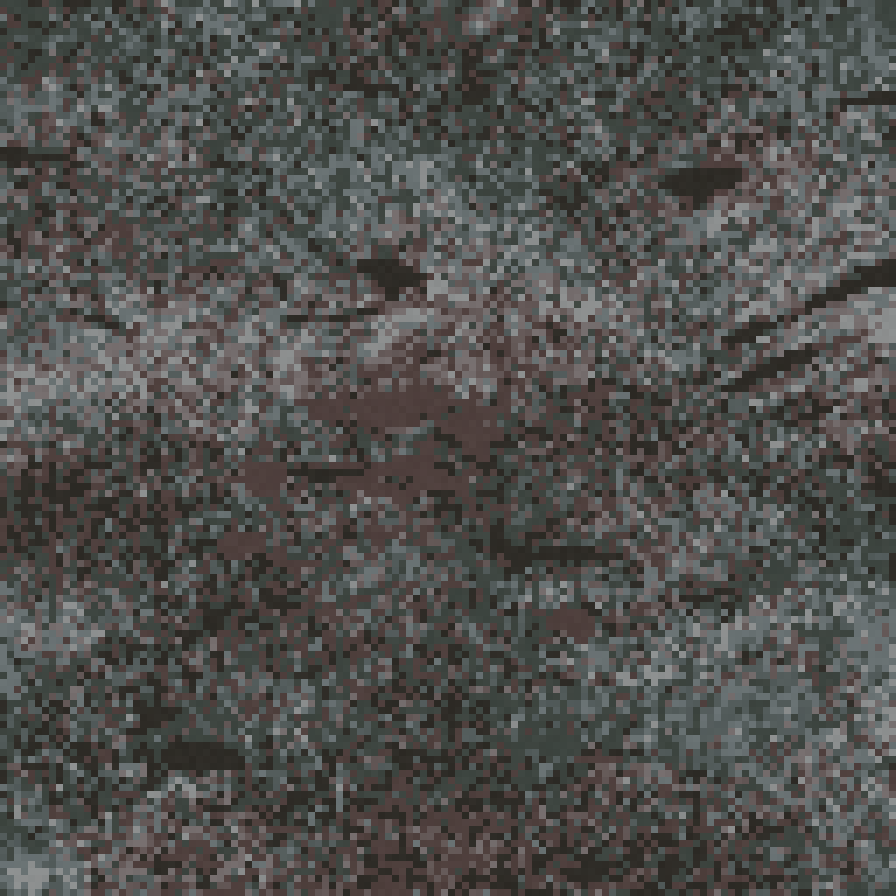
Give the GLSL for this texture, as a WebGL 2 fragment shader.

```glsl
#version 300 es
precision highp float;
// Weathered rock face built from small square grains on a regular grid.
// Each grain gets a tone from white noise, broad mottling, dark fissures and
// rusty patches; the tone picks one of five levels, each cool or warm.

#define GRAINS 128.0         // grains across the canvas
#define GRAIN_GAIN 0.76      // strength of grain to grain contrast
#define CLUMP_GAIN 0.34      // strength of small clumps of grains
#define MOTTLE_GAIN 0.50     // strength of broad light and dark areas
#define FISSURE_LEVEL 0.705  // higher gives fewer dark fissures
#define RUST_LEVEL 0.735     // higher gives fewer solid rust patches
#define WARM_BIAS -0.32      // higher gives more warm grains
#define FBM_SPREAD 0.123     // standard deviation of fbm

uniform vec2 u_resolution;
out vec4 fragColor;

float hash(vec2 p) {
  return fract(sin(dot(p, vec2(127.1, 311.7))) * 43758.5);
}

// Near normal random value with unit deviation
float bellHash(vec2 p) {
  return 2.0 * (hash(p) + hash(p + 0.37) + hash(p + 0.71) - 1.5);
}

float valueNoise(vec2 p) {
  vec2 i = floor(p), f = fract(p);
  f = f * f * (3.0 - 2.0 * f);
  float low = mix(hash(i), hash(i + vec2(1, 0)), f.x);
  float high = mix(hash(i + vec2(0, 1)), hash(i + vec2(1, 1)), f.x);
  return mix(low, high, f.y);
}

float fbm(vec2 p) {
  float sum = 0.0, weight = 0.5;
  for (int i = 0; i < 4; i++) {
    sum += weight * valueNoise(p);
    p = p * 2.03 + vec2(19.3, 7.7);
    weight *= 0.5;
  }
  return sum / 0.9375;
}

// Same noise, centred and scaled to unit deviation
float mottle(vec2 p) {
  return (fbm(p) - 0.5) / FBM_SPREAD;
}

// Long, flat cracks that bend gently up and down
float fissure(vec2 p) {
  p.y += 0.13 * (valueNoise(p * 4.0 + 31.0) - 0.5);
  float field = fbm(p * vec2(4.5, 15.0) + vec2(5.2, 43.1));
  return smoothstep(FISSURE_LEVEL, FISSURE_LEVEL + 0.05, field);
}

vec3 levelColor(float tone, bool warm) {
  if (tone < -1.29) return vec3(0.18, 0.17, 0.15);
  if (tone < -0.06) return warm ? vec3(0.31, 0.25, 0.24) : vec3(0.24, 0.27, 0.25);
  if (tone < 0.57) return warm ? vec3(0.39, 0.345, 0.34) : vec3(0.325, 0.36, 0.357);
  if (tone < 1.53) return warm ? vec3(0.46, 0.43, 0.43) : vec3(0.41, 0.445, 0.45);
  return vec3(0.55, 0.56, 0.56);
}

vec3 grainColor(vec2 cell) {
  vec2 p = (cell + 0.5) / GRAINS;
  float height = p.y - 0.5;

  // Tone: grains, clumps and broad areas, with some calmer stretches
  float calm = smoothstep(0.55, 0.72, fbm(p * vec2(4.0, 6.0) + 61.0));
  float tone = GRAIN_GAIN * mix(1.0, 0.6, calm) * bellHash(cell);
  tone += CLUMP_GAIN * (valueNoise(cell / 2.2 + 83.0) - 0.5) / 0.2;
  tone += MOTTLE_GAIN * mottle(vec2(p.x * 4.0, p.y * 7.0 - p.x) + 11.0);
  tone += 0.3 * height;

  // Warmth: broad cool and rusty zones, rustier towards the bottom
  float warmth = 0.8 * bellHash(cell + 0.19) + 0.55 * mottle(p * vec2(4.0, 5.0) + 97.0);
  warmth += WARM_BIAS - 0.7 * height - 0.7 * calm;

  // Solid rust patches, then fissures with a pale lip below
  float rustField = fbm(p * vec2(8.0, 13.0) + 131.0) - 0.06 * height;
  float rust = smoothstep(RUST_LEVEL, RUST_LEVEL + 0.04, rustField);
  float crack = fissure(p);
  float lip = fissure(p + vec2(0.0, 0.04)) * (1.0 - crack);
  tone = mix(tone, -0.65, 0.85 * rust);
  warmth += 3.0 * rust;
  tone += 0.8 * lip;
  tone = mix(tone, -2.0, 0.9 * crack);

  float jitter = 0.024 * (hash(cell + 0.53) - 0.5);
  return levelColor(tone, warmth > 0.0) + jitter;
}

void main() {
  // Four samples per pixel smooth the grain edges at any canvas size
  vec3 color = vec3(0.0);
  for (int i = 0; i < 4; i++) {
    vec2 offset = vec2(i % 2, i / 2) * 0.5 - 0.25;
    vec2 uv = (gl_FragCoord.xy + offset) / u_resolution;
    color += 0.25 * grainColor(floor(uv * GRAINS));
  }
  fragColor = vec4(color, 1.0);
}
```
